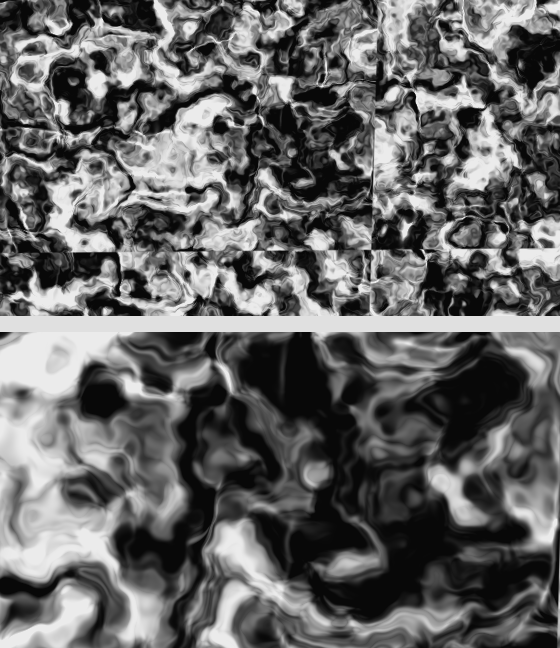
Top, the full canvas; bottom, a detail of the centre.
Reproduce this texture procedurally as a Shadertoy shader.

```glsl
vec2 gradientAt(vec2 cell) {
    float angle = 6.2832 * fract(sin(dot(cell, vec2(127.1, 311.7))) * 43758.5);
    return vec2(cos(angle), sin(angle));
}

float gradientNoise(vec2 p) {
    vec2 cell = floor(p), f = p - cell;
    vec2 u = f * f * f * (f * (f * 6.0 - 15.0) + 10.0);
    vec2 right = vec2(1, 0), up = vec2(0, 1);
    float low = mix(dot(gradientAt(cell), f),
                    dot(gradientAt(cell + right), f - right), u.x);
    float high = mix(dot(gradientAt(cell + up), f - up),
                     dot(gradientAt(cell + 1.0), f - 1.0), u.x);
    return mix(low, high, u.y);
}

float fbm(vec2 p) {
    float sum = 0.0, gain = 1.0;
    for (int i = 0; i < 4; i++) {
        sum += gain * gradientNoise(p);
        p = mat2(1.6, 1.2, -1.2, 1.6) * p + 7.3;
        gain *= 0.5;
    }
    return sum;
}

float crumpledTone(vec2 p) {
    vec2 bend = vec2(fbm(p * 0.8 + 3.1), fbm(p * 0.8 + 41.7));

    // Short upright and level creases, each present only in patches
    vec2 crease = vec2(gradientNoise(p * vec2(1.2, 0.35) + 0.3 * bend + 9.4),
                       gradientNoise(p * vec2(0.35, 1.2) + 0.3 * bend + 23.6));
    vec2 patches = smoothstep(0.0, 0.3, vec2(gradientNoise(p * 0.9 + 57.2),
                                             gradientNoise(p * 0.9 + 71.8)));

    // Creases shear the cloudy field, so tones jump across them
    vec2 fold = patches * crease / (abs(crease) + 0.06);
    vec2 folded = p + 1.5 * bend + 0.45 * fold;
    float veins = abs(gradientNoise(folded * 2.6 + 2.0 * bend));
    float cloud = 1.12 * fbm(folded) + 0.3 * (veins - 0.17);
    float tone = smoothstep(-0.42, 0.56, cloud);

    // Bright crease edge with a soft shadow beside it
    vec2 ridge = patches * exp(-crease * crease / 0.0012);
    vec2 shade = patches * exp(-pow(crease + 0.09, vec2(2.0)) / 0.003);
    tone += 0.32 * (ridge.x + ridge.y) - 0.2 * (shade.x + shade.y);
    return mix(0.03, 0.92, clamp(tone, 0.0, 1.0));
}

void mainImage(out vec4 fragColor, in vec2 fragCoord) {
    vec2 p = fragCoord / iResolution.y;
    float pixel = 1.0 / iResolution.y;

    // Two slightly tilted seams split the sheet into four pieces
    vec2 seam = p - vec2(1.169 + 0.028 * p.y, 0.199 + 0.009 * p.x);
    vec2 side = smoothstep(-pixel, pixel, seam);

    float tone = 0.0;
    for (int i = 0; i < 4; i++) {
        vec2 piece = vec2(i % 2, i / 2);
        vec2 cover = mix(1.0 - side, side, piece);
        float weight = cover.x * cover.y;
        if (weight > 0.0) {
            tone += weight * crumpledTone(p * 7.0 + piece * vec2(31.4, 47.9));
        }
    }
    fragColor = vec4(vec3(tone), 1.0);
}
```
